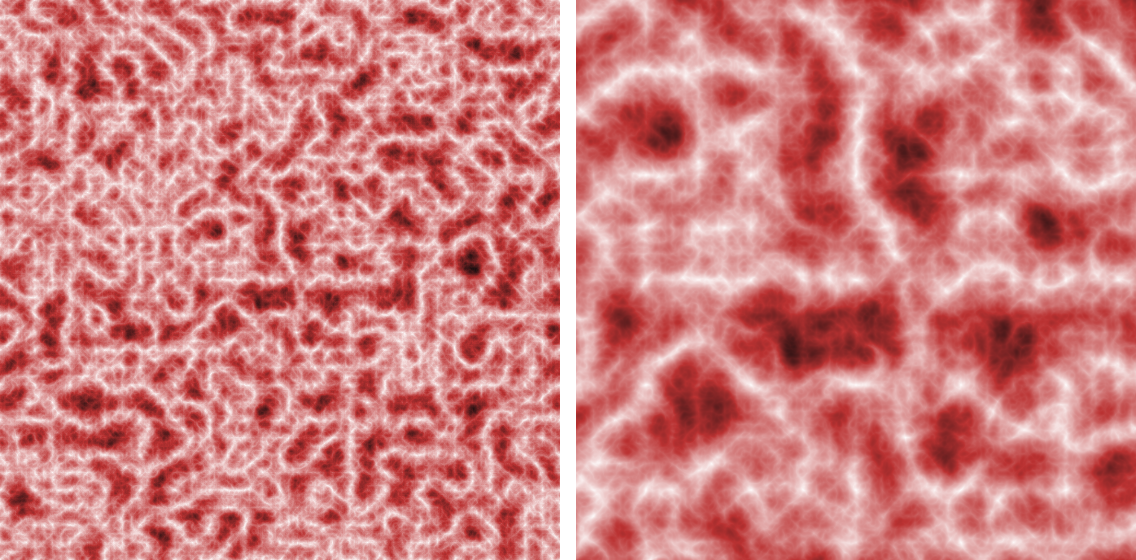
Left, the full canvas; right, a detail of the centre.
Give the GLSL for this texture, as a three.js fragment shader.

```glsl
varying vec2 vUv;

const float TAU = 6.2831853;
const int OCTAVES = 5;
const float BASE_CELLS = 16.0;

const vec3 VEIN_WHITE = vec3(1.0, 1.0, 1.0);
const vec3 FLESH_RED = vec3(0.73, 0.195, 0.195);
const vec3 CORE_BLACK = vec3(0.06, 0.045, 0.05);

float hash(vec2 cell, float seed) {
  vec3 p = fract(vec3(cell.xyx + seed) * vec3(0.1031, 0.1030, 0.0973));
  p += dot(p, p.yzx + 33.33);
  return fract((p.x + p.y) * p.z);
}

// Slope of one lattice corner, with the lattice wrapped at the period
float cornerSlope(vec2 cell, vec2 offset, float period, float seed) {
  float angle = TAU * hash(mod(cell, period), seed);
  return dot(vec2(cos(angle), sin(angle)), offset);
}

// Tileable gradient noise, roughly -0.7 to 0.7
float gradientNoise(vec2 p, float period, float seed) {
  vec2 cell = floor(p);
  vec2 f = p - cell;
  vec2 blend = f * f * f * (f * (f * 6.0 - 15.0) + 10.0);
  vec2 right = vec2(1.0, 0.0);
  vec2 up = vec2(0.0, 1.0);
  float bottom = mix(cornerSlope(cell, f, period, seed),
                     cornerSlope(cell + right, f - right, period, seed), blend.x);
  float top = mix(cornerSlope(cell + up, f - up, period, seed),
                  cornerSlope(cell + 1.0, f - 1.0, period, seed), blend.x);
  return mix(bottom, top, blend.y);
}

// Absolute value with a slightly rounded crease
float softAbs(float x, float radius) {
  return sqrt(x * x + radius * radius);
}

// Folded octaves: creases become veins, peaks become dark cores
float turbulence(vec2 uv, float cells, float gain) {
  float sum = 0.0;
  float amplitude = 1.0;
  for (int i = 0; i < OCTAVES; i++) {
    float seed = 17.0 + 41.0 * float(i);
    sum += amplitude * softAbs(gradientNoise(uv * cells, cells, seed), 0.006);
    cells *= 2.0;
    amplitude *= gain;
  }
  return sum;
}

// White to red over 0..1, then red to black
vec3 tissueColor(float depth, float coreSpan) {
  vec3 flesh = mix(VEIN_WHITE, FLESH_RED, clamp(depth, 0.0, 1.0));
  return mix(flesh, CORE_BLACK, clamp((depth - 1.0) / coreSpan, 0.0, 1.0));
}

void main() {
  float depth = 1.86 * turbulence(vUv, BASE_CELLS, 0.5);
  gl_FragColor = vec4(tissueColor(depth, 0.8), 1.0);
}
```
